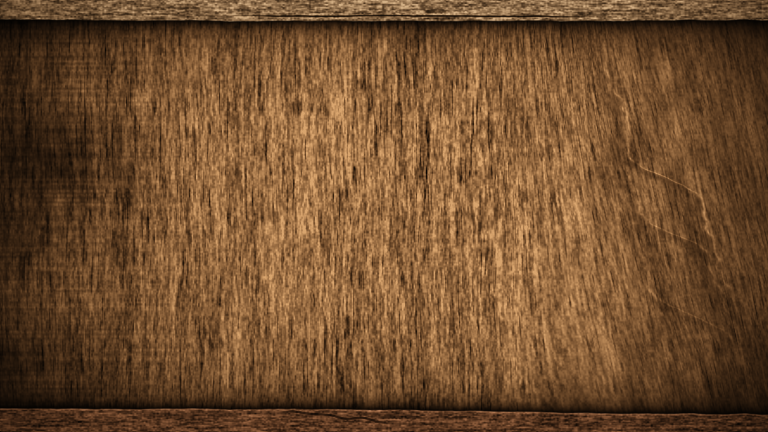
A Shadertoy shader for this texture:

```glsl
float hash(vec2 p) {
    vec3 q = fract(vec3(p.xyx) * 0.1031);
    q += dot(q, q.yzx + 33.33);
    return fract((q.x + q.y) * q.z);
}

float noise(vec2 p) {
    vec2 i = floor(p), f = fract(p);
    f = f * f * (3.0 - 2.0 * f);
    return mix(mix(hash(i), hash(i + vec2(1, 0)), f.x),
               mix(hash(i + vec2(0, 1)), hash(i + vec2(1, 1)), f.x), f.y);
}

float fbm(vec2 p) {
    float sum = 0.0, amp = 0.5;
    for (int i = 0; i < 4; i++) {
        sum += amp * noise(p);
        p = p * 2.03 + 17.3;
        amp *= 0.5;
    }
    return sum;
}

float blob(vec2 p, vec2 center, vec2 radius) {
    vec2 d = (p - center) / radius;
    return exp(-dot(d, d));
}

// Brown ramp: shadows lean red, highlights lean pale
vec3 woodColor(float v) {
    v = clamp(v, 0.02, 0.85);
    return v * vec3(1.0, 0.59 + 0.2 * v, 0.26 + 0.29 * v);
}

// Pale ragged veins on the right, each stepping sideways once
float veins(vec2 p) {
    float sum = 0.0;
    float wobble = 0.06 * (fbm(p * vec2(4, 13)) - 0.47) + 0.012 * (noise(p * vec2(30, 60)) - 0.5);
    for (int i = 0; i < 3; i++) {
        float k = float(i);
        float bend = 0.6 - 0.1 * k - 0.03 * k * k;
        float x = 1.377 - 0.02 * k + 0.3 * (0.93 - p.y)
                + 0.13 * smoothstep(bend + 0.04, bend - 0.06, p.y) + wobble;
        float d = p.x - x;
        float fade = smoothstep(bend + 0.36 - 0.07 * k, bend + 0.1, p.y)
                   * smoothstep(bend - 0.42, bend - 0.1, p.y);
        float line = exp(-d * d / 0.00002) - 0.6 * exp(-pow((d + 0.02) / 0.018, 2.0));
        sum += line * fade * (1.0 - 0.2 * k);
    }
    return sum;
}

// Oval growth rings stacked right of the middle
float knots(vec2 p) {
    float sum = 0.0;
    for (int i = 0; i < 3; i++) {
        float k = float(i);
        vec2 c = vec2(1.12 + 0.012 * mod(k, 2.0), 0.38 + 0.125 * k + 0.03 * k * (k - 1.0));
        float r = length((p - c) / vec2(0.04, 0.075)) + 0.5 * (fbm(p * vec2(12, 8) + k) - 0.47);
        sum += sin(r * 8.0 + k) * exp(-r * r * 0.6);
    }
    return sum;
}

float panel(vec2 p, vec2 uv) {
    // Broad light falling off to the sides
    vec2 d = abs((uv - vec2(0.52, 0.53)) * 2.0);
    float v = 0.64 * (1.0 - 0.58 * pow(d.x, 2.4)) * (1.0 - 0.36 * pow(d.y, 2.6));
    v *= 1.0 - 0.3 * smoothstep(0.55, 1.0, d.x) * smoothstep(0.4, 1.0, d.y);

    // Dark stains on the left
    float stain = 0.85 * blob(p, vec2(0.13, 0.64), vec2(0.16, 0.11))
                + 0.5 * blob(p, vec2(0.02, 0.5), vec2(0.13, 0.15))
                + 0.75 * blob(p, vec2(0.04, 0.2), vec2(0.08, 0.07))
                + 0.35 * blob(p, vec2(0.3, 0.5), vec2(0.05, 0.25));
    v *= 1.0 - 0.65 * min(stain, 1.0) * smoothstep(0.2, 0.7, fbm(p * vec2(9, 7) + 3.0));

    // Fibres lean with the veins on the right
    float calm = smoothstep(1.1, 1.5, p.x);
    vec2 g = p + vec2(0.025 * fbm(p * vec2(3, 2.5)) + 0.22 * calm * (p.y - 0.5), 0.0);
    float grain = 0.34 * (fbm(g * vec2(16, 1.1)) - 0.47)
                + 0.26 * (noise(g * vec2(85, 6)) - 0.5)
                + 0.48 * (noise(g * vec2(190, 17)) - 0.5)
                + 0.52 * (noise(g * vec2(290, 95)) - 0.5)
                + 0.28 * (noise(p * vec2(250, 240)) - 0.5);
    float pores = smoothstep(0.66, 0.9, noise(g * vec2(210, 20) + 41.0));
    v *= 1.0 + grain * mix(1.0, 0.75, calm) - 0.34 * pores * mix(1.0, 0.6, calm);

    // Soft swirling figure on the right
    float figure = sin(26.0 * fbm(g * vec2(3.2, 2.2) + 7.0) + 30.0 * g.x);
    v *= 1.0 + 0.08 * figure * smoothstep(0.95, 1.3, p.x);

    // Faint cross scratches, strongest on the left
    v *= 1.0 + 0.3 * (noise(p * vec2(6, 190)) - 0.5) * smoothstep(0.6, 0.1, p.x);

    v *= 1.0 + 0.16 * knots(p) + 0.36 * veins(p);

    // Pale streaks hanging from the top edge
    v += 0.1 * blob(p, vec2(0.7, 0.88), vec2(0.022, 0.1))
       + 0.12 * blob(p, vec2(0.885, 0.88), vec2(0.018, 0.07));
    return v;
}

void mainImage(out vec4 fragColor, in vec2 fragCoord) {
    vec2 uv = fragCoord / iResolution.xy;
    vec2 p = fragCoord / iResolution.y;
    float aa = 1.0 / iResolution.y;

    float ragged = 0.006 * (fbm(vec2(p.x * 22.0, 2.0)) - 0.47);
    float topEdge = 0.954 - 0.003 * sin(uv.x * 3.14159) + ragged;
    float lowEdge = 0.053 - 0.012 * smoothstep(0.3, 1.0, uv.x) + ragged;

    // Panel with shadows cast beside both planks
    float shade = (1.0 - 0.95 * exp(-max(topEdge - p.y, 0.0) / 0.025))
                * (1.0 - 0.95 * exp(-max(p.y - lowEdge, 0.0) / 0.022));
    vec3 col = woodColor(panel(p, uv) * shade);

    // Horizontal grain shared by the planks
    float fibre = 0.5 * (noise(p * vec2(14, 210)) - 0.5)
                + 0.7 * (noise(p * vec2(90, 280) + 9.0) - 0.5)
                + 0.5 * (noise(p * vec2(230, 260)) - 0.5)
                + 0.4 * (fbm(p * vec2(7, 40)) - 0.47);
    float sides = 1.0 - 0.35 * pow(abs(uv.x * 2.0 - 1.0), 3.0);

    // Upper plank, greyer, with a long split
    float split = abs(p.y - 0.963 - 0.006 * (fbm(vec2(p.x * 9.0, 5.0)) - 0.47));
    float topV = 0.58 * sides * (1.0 + fibre);
    topV *= 1.0 - 0.75 * smoothstep(0.003, 0.0005, split)
                * smoothstep(0.25, 0.4, uv.x) * smoothstep(0.8, 0.7, uv.x);
    vec3 topCol = woodColor(topV) * vec3(0.97, 1.06, 1.2);
    col = mix(col, topCol, smoothstep(-aa, aa, p.y - topEdge));

    // Lower plank, darker, with a lit rim and a slanted crack
    float lowV = 0.32 * sides * (1.0 + 1.2 * fibre);
    lowV += 0.2 * smoothstep(0.006, 0.001, lowEdge - p.y) * sides;
    float crack = abs(p.y - 0.048 + 0.1 * (p.x - 0.65) + 0.008 * (noise(vec2(p.x * 25.0, 3.0)) - 0.5));
    lowV *= 1.0 - 0.6 * smoothstep(0.004, 0.001, crack)
                * smoothstep(0.62, 0.68, p.x) * smoothstep(0.95, 0.85, p.x);
    vec3 lowCol = woodColor(lowV) * vec3(1.03, 0.97, 1.05);
    col = mix(col, lowCol, smoothstep(-aa, aa, lowEdge - p.y));

    fragColor = vec4(col, 1.0);
}
```
